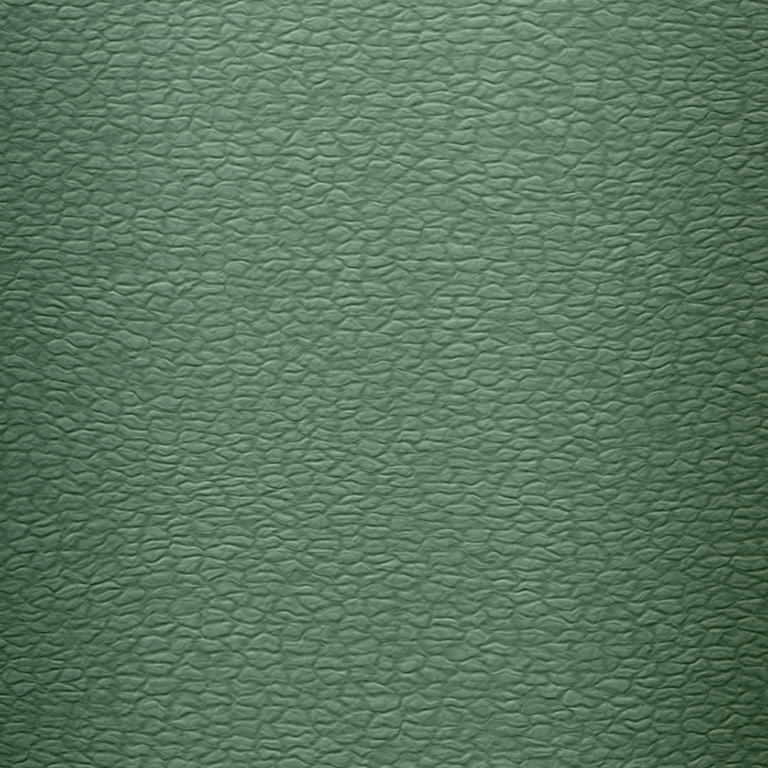
This texture is drawn by a WebGL 1 fragment shader. Its source:

```glsl
precision highp float;
// Green pebbled leather with horizontal creases, lit from above, darker at the sides.
uniform vec2 u_resolution;

const vec3 SHADOW_GREEN = vec3(0.187, 0.297, 0.205);
const vec3 LIGHT_GREEN = vec3(0.500, 0.612, 0.532);
const vec2 PEBBLE_COUNT = vec2(27.0, 62.0);
const vec2 WRINKLE_COUNT = vec2(54.0, 104.0);
const vec2 LIGHT_STEP = vec2(-0.0006, 0.0026);

float hash(vec2 p) {
  return fract(sin(dot(p, vec2(127.1, 311.7))) * 43758.5453);
}

vec2 hash2(vec2 p) {
  return vec2(hash(p), hash(p + 57.3));
}

float noise(vec2 p) {
  vec2 cell = floor(p);
  vec2 f = fract(p);
  f = f * f * (3.0 - 2.0 * f);
  float low = mix(hash(cell), hash(cell + vec2(1.0, 0.0)), f.x);
  float high = mix(hash(cell + vec2(0.0, 1.0)), hash(cell + vec2(1.0)), f.x);
  return mix(low, high, f.y);
}

// Gap between the two nearest cell centres: zero along a crease.
float creaseGap(vec2 p) {
  vec2 cell = floor(p);
  float nearest = 8.0;
  float second = 8.0;
  for (int j = -1; j <= 1; j++) {
    for (int i = -1; i <= 1; i++) {
      vec2 neighbour = cell + vec2(float(i), float(j));
      vec2 jitter = vec2(0.05, 0.14) + vec2(0.90, 0.72) * hash2(neighbour);
      float d = length(neighbour + jitter - p);
      second = min(second, max(nearest, d));
      nearest = min(nearest, d);
    }
  }
  return second - nearest;
}

// Bends the grain: broad waves plus small wobbles of the crease lines.
vec2 warp(vec2 p) {
  vec2 wave = vec2(noise(p * 4.0), noise(p * 4.0 + 31.0)) - 0.5;
  vec2 wobble = vec2(noise(p * 70.0 + 7.0), noise(p * 70.0 + 83.0)) - 0.5;
  return p + wave * vec2(0.03, 0.045) + wobble * vec2(0.012, 0.006);
}

// Raised pebbles, finer wrinkles and soft unevenness.
float leatherHeight(vec2 p) {
  vec2 q = warp(p);
  float depth = mix(0.55, 1.1, noise(p * vec2(22.0, 38.0) + 11.0));
  float pebble = smoothstep(0.0, 0.46, creaseGap(q * PEBBLE_COUNT));
  float wrinkle = smoothstep(0.0, 0.50, creaseGap(q * WRINKLE_COUNT + 19.0));
  float swell = noise(q * vec2(85.0, 160.0));
  return pebble * depth + 0.34 * wrinkle + 0.34 * swell;
}

// Broad illumination: bright upper middle, dim sides and bottom.
float illumination(vec2 p) {
  float left = smoothstep(-0.14, 0.33, p.x);
  float right = 1.0 - smoothstep(0.62, 1.12, p.x);
  float corner = smoothstep(0.75, 1.05, p.x) * (1.0 - smoothstep(0.0, 0.7, p.y));
  return mix(0.21, 0.71, left * right) + 0.27 * (p.y - 0.5) - 0.08 * corner;
}

void main() {
  vec2 p = gl_FragCoord.xy / min(u_resolution.x, u_resolution.y);
  vec2 canvas = gl_FragCoord.xy / u_resolution;

  // Relief: slopes facing the light brighten, creases darken.
  float height = leatherHeight(p);
  float slope = height - leatherHeight(p + LIGHT_STEP);
  float light = illumination(canvas);
  float relief = 0.52 * slope + 0.20 * (height - 1.05);
  float grain = 0.13 * (noise(p * 270.0) - 0.5);
  float tone = light + relief * mix(0.80, 1.05, light) + grain;

  // Slightly cool on the left, warm on the right and on lit ridges.
  vec3 color = mix(SHADOW_GREEN, LIGHT_GREEN, clamp(tone, -0.35, 1.3));
  float warmth = (canvas.x - 0.5) * 0.022 + 0.03 * max(slope, 0.0);
  color += warmth * vec3(0.7, 0.0, -0.6);
  gl_FragColor = vec4(color, 1.0);
}
```
